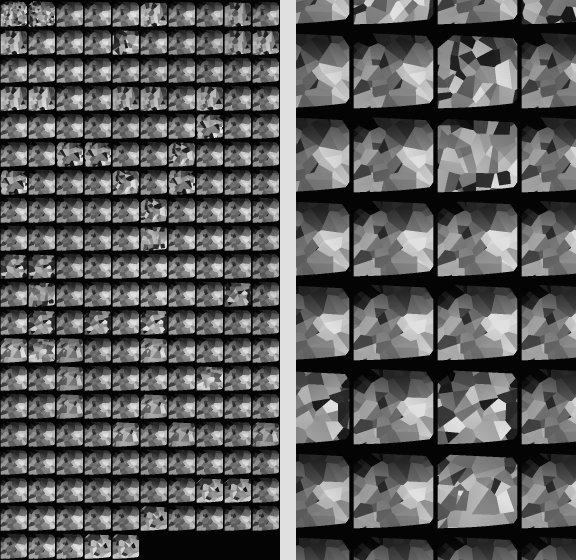
Left, the full canvas; right, a detail of the centre.
A WebGL 1 fragment shader for this pattern:

```glsl
precision highp float;
// Contact sheet of faceted grey rocks on black, with occasional high-contrast shattered variants.

uniform vec2 u_resolution;

const vec2 GRID = vec2(10.0, 20.0);      // tiles across and down
const float TILE_COUNT = 195.0;          // filled tiles in reading order
const float VARIANT_CHANCE = 0.22;       // share of shattered tiles
const float ROWS_PER_FAMILY = 4.0;       // rows in which variants look alike
const float ROCK_SCALE = 4.9;            // facet sites per tile side
const float SHARD_SCALE = 4.1;
const float CRUMB_SCALE = 6.5;           // finer shards of the first tiles
const float SITE_JITTER = 0.42;
const float SIZE_SPREAD = 0.24;          // unevenness of facet sizes
const float DRIFT = 1.3;                 // slow change of shape along the sheet
const float BACKGROUND = 0.015;
const float TAU = 6.28318;
const int SAMPLES = 3;                   // antialiasing samples per axis

vec2 hash22(vec2 p) {
  vec3 q = fract(p.xyx * vec3(0.1031, 0.1030, 0.0973));
  q += dot(q, q.yzx + 33.33);
  return fract((q.xx + q.yz) * q.zy);
}

vec2 direction(float turn) {
  return vec2(cos(TAU * turn), sin(TAU * turn));
}

float gradientNoise(vec2 p) {
  vec2 i = floor(p), f = fract(p);
  vec2 u = f * f * f * (f * (f * 6.0 - 15.0) + 10.0);
  float a = dot(direction(hash22(i).x), f);
  float b = dot(direction(hash22(i + vec2(1, 0)).x), f - vec2(1, 0));
  float c = dot(direction(hash22(i + vec2(0, 1)).x), f - vec2(0, 1));
  float d = dot(direction(hash22(i + vec2(1, 1)).x), f - vec2(1, 1));
  return mix(mix(a, b, u.x), mix(c, d, u.x), u.y);
}

// Straight-edged weighted cells, each cut into shards.
// Returns the facet centre (xy) and two random values (zw).
vec4 facet(vec2 p, float scale, float seed, float drift) {
  vec2 q = p * scale, base = floor(q);
  vec2 nearest = vec2(0.0), id = vec2(0.0);
  float best = 100.0;
  for (int y = -1; y <= 1; y++) {
    for (int x = -1; x <= 1; x++) {
      vec2 cell = base + vec2(float(x), float(y));
      vec2 h = hash22(cell + seed);
      vec2 site = cell + 0.5 + SITE_JITTER * sin(TAU * h + drift);
      vec2 gap = q - site;
      float d = dot(gap, gap) - SIZE_SPREAD * fract(7.0 * (h.x + h.y));
      if (d < best) {
        best = d;
        nearest = site;
        id = cell + seed;
      }
    }
  }
  vec2 cut = hash22(id + 41.7);
  vec2 rel = q - nearest;
  float side = step(0.12 * (cut.y - 0.5), dot(rel, direction(cut.x)));
  float second = step(0.0, dot(rel, direction(cut.x + 0.17 + 0.15 * cut.y)));
  second *= step(0.45, cut.y);
  return vec4(nearest / scale, hash22(id + vec2(13.1 * side, 29.3 * second) + 5.0));
}

// Signed distance to the clipped, slightly tilted rock outline.
float outline(vec2 p, vec2 wobble) {
  float d = max(0.02 - p.x, p.x - 0.97);
  d = max(d, p.y - 0.95 - 0.05 * wobble.x + 0.05 * p.x);
  d = max(d, 0.045 + 0.07 * p.x * p.x - p.y);
  d = max(d, dot(p - vec2(0.03, 0.80 + 0.06 * wobble.y), vec2(-0.64, 0.77)));
  d = max(d, dot(p - vec2(0.965, 0.78 - 0.06 * wobble.x), vec2(0.83, 0.56)));
  return max(d, dot(p - vec2(0.965, 0.16), vec2(0.80, -0.60)));
}

float sheet(vec2 uv) {
  vec2 g = vec2(uv.x, 1.0 - uv.y) * GRID;
  vec2 tile = floor(g);
  vec2 p = vec2(fract(g.x), 1.0 - fract(g.y));
  float index = tile.x + GRID.x * tile.y;
  if (index >= TILE_COUNT) return BACKGROUND;

  // The common rock changes slowly; variants share facets within a family of rows.
  vec2 chance = hash22(tile + 17.3);
  float crumbs = 1.0 - step(1.5, index);
  float variant = max(step(chance.x, VARIANT_CHANCE), crumbs);
  float family = floor(tile.y / ROWS_PER_FAMILY) + 9.0 * step(0.75, chance.y);
  float drift = DRIFT * gradientNoise(vec2(index * 0.017, 3.7));
  drift += variant * 0.7 * (chance.y - 0.5);
  float seed = mix(60.0, 80.0 + 23.0 * family, variant);
  float scale = mix(ROCK_SCALE, mix(SHARD_SCALE, CRUMB_SCALE, crumbs), variant);
  vec2 wobble = (chance - 0.5) * mix(0.25, 1.2, variant);
  if (outline(p, wobble) > 0.0) return BACKGROUND;

  // Flat facet tones: near-black crown and bright lower right, or stronger shards.
  vec4 f = facet(p, scale, seed, drift);
  float light = 1.0 - smoothstep(0.48, 0.92, mix(f.y, p.y, 0.35));
  float rock = mix(0.09, 0.55, light) + 0.34 * (f.x - 0.42) * mix(0.4, 1.0, light);
  rock += (f.z - 0.5) * mix(0.14, 0.46, light);
  rock *= mix(0.25, 1.0, step(0.05, f.w));
  float shard = 0.05 + 0.50 * f.z + 0.30 * light + 0.12 * (f.x - 0.5);
  shard *= mix(0.25, 1.0, step(0.10, f.w));
  float tone = mix(rock, shard, variant);

  // Gentle sheen within a facet and exposure changes between tiles.
  tone *= 1.0 + 0.30 * dot(p - f.xy, direction(f.w));
  tone *= 1.0 + 0.22 * gradientNoise(tile * 0.27 + 8.2);
  return clamp(tone, BACKGROUND, 0.88);
}

void main() {
  float sum = 0.0;
  for (int y = 0; y < SAMPLES; y++) {
    for (int x = 0; x < SAMPLES; x++) {
      vec2 offset = (vec2(float(x), float(y)) + 0.5) / float(SAMPLES) - 0.5;
      sum += sheet((gl_FragCoord.xy + offset) / u_resolution);
    }
  }
  gl_FragColor = vec4(vec3(sum / float(SAMPLES * SAMPLES)), 1.0);
}
```
